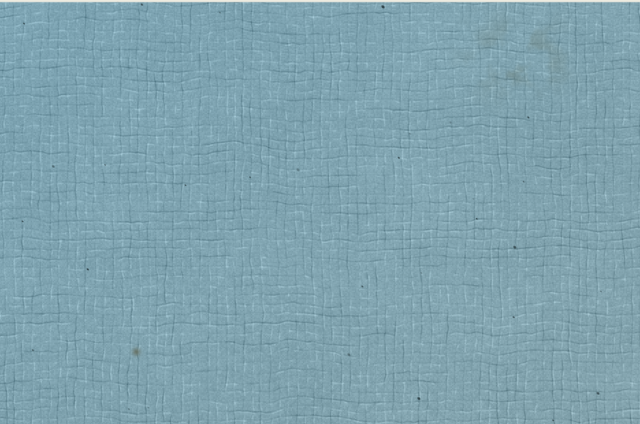
This texture is drawn by a Shadertoy shader. Its source:

```glsl
// Pale blue painted cloth: a soft woven grid of nearly straight, broken creases.
// Each crease is a thin dark groove with a beaded light lip; broad mottling,
// fine grain, faint brown stains and a few dark specks lie over the weave.

#define PAINT vec3(0.503, 0.643, 0.692)
#define STAIN vec3(0.45, 0.54, 0.53)
#define SPECK vec3(0.16, 0.23, 0.25)
#define EDGE vec3(0.93, 0.92, 0.88)
#define THREADS vec2(48.0, 45.0)
#define WAVER 0.012
#define GROOVE 0.080
#define LIP 0.070
#define GRAIN 0.062
#define SPECK_CELLS 6.0
#define SPECK_CHANCE 0.42
#define EDGE_HEIGHT 0.005

float hash(vec2 p) {
    return fract(sin(dot(p, vec2(127.1, 311.7))) * 43758.5453);
}

float noise(vec2 p) {
    vec2 cell = floor(p), f = fract(p);
    f = f * f * (3.0 - 2.0 * f);
    return mix(mix(hash(cell), hash(cell + vec2(1, 0)), f.x),
               mix(hash(cell + vec2(0, 1)), hash(cell + vec2(1, 1)), f.x), f.y);
}

float fbm(vec2 p) {
    float sum = 0.0, weight = 0.5;
    for (int i = 0; i < 4; i++) {
        sum += weight * noise(p);
        p = p * 2.03 + 17.0;
        weight *= 0.5;
    }
    return sum / 0.9375;
}

float bell(float d, float width) {
    return exp(-d * d / (width * width));
}

// Shade of one set of parallel creases; breaks sets how often they fade out
float creases(float across, float along, float seed, float breaks) {
    float id = floor(across);
    float lane = id * 7.0 + seed;
    float d = fract(across) - 0.5;
    d += 0.30 * (noise(vec2(along * 0.35, lane)) - 0.5);
    d += 0.16 * (noise(vec2(along * 1.3, lane + 3.0)) - 0.5);
    float run = smoothstep(0.25, 0.90, noise(vec2(along * 0.3 * breaks + 31.0, lane)));
    float dash = smoothstep(0.20, 0.80, noise(vec2(along * 1.6 * breaks + 83.0, lane)));
    float bead = smoothstep(0.40, 0.95, noise(vec2(along * 2.1 + 57.0, lane)));
    float groove = 0.12 + 0.45 * run + 0.45 * dash * (0.4 + run);
    return LIP * (0.12 + bead) * bell(d - 0.12, 0.10)
         - GROOVE * groove * bell(d + 0.05, 0.095);
}

// Scattered dark specks: coverage from the neighbouring cells
float specks(vec2 p, float pixel) {
    float cover = 0.0;
    vec2 home = floor(p * SPECK_CELLS);
    for (int y = -1; y <= 1; y++)
    for (int x = -1; x <= 1; x++) {
        vec2 cell = home + vec2(x, y);
        float present = step(hash(cell + 5.3), SPECK_CHANCE);
        vec2 centre = (cell + vec2(hash(cell + 1.7), hash(cell + 9.1))) / SPECK_CELLS;
        float size = mix(0.0014, 0.0038, pow(hash(cell + 3.9), 3.0));
        vec2 offset = p - centre;
        offset.x += 0.3 * offset.y;
        float dist = length(offset) - size;
        float dark = mix(0.3, 1.0, hash(cell + 6.2));
        cover = max(cover, present * dark * (1.0 - smoothstep(-pixel, pixel, dist)));
    }
    return cover;
}

void mainImage(out vec4 fragColor, in vec2 fragCoord) {
    vec2 p = fragCoord / iResolution.y;
    float aspect = iResolution.x / iResolution.y;
    float pixel = 1.0 / iResolution.y;

    // Gently bent weave: dashed uprights, longer level creases
    vec2 bend = vec2(fbm(p * vec2(3.0, 4.0) + 3.0), fbm(p * vec2(7.0, 3.0) + 41.0)) - 0.5;
    vec2 weave = (p + 2.0 * WAVER * bend * vec2(0.8, 1.4)) * THREADS;
    float region = fbm(p * 4.0 + 71.0);
    float shade = creases(weave.x, weave.y, 11.0, 1.3) * mix(0.55, 1.2, region);
    shade += creases(-weave.y, weave.x, 503.0, 0.7) * mix(1.2, 0.6, region);

    // Uneven paint and fine grain
    shade += 0.020 * (noise(weave * 0.9 + 13.0) - 0.5);
    shade += 0.045 * (fbm(p * 3.0 + 23.0) - 0.5);
    shade += GRAIN * (noise(p * 310.0) - 0.5);
    vec3 color = PAINT + shade;

    // Cooler upper left, greyer lower right
    float cool = 0.5 + 0.5 * (p.y - p.x / aspect);
    color += (cool - 0.5) * vec3(-0.012, 0.016, 0.036);

    // Brownish stains, one broad and one small
    float patchy = smoothstep(0.38, 0.72, fbm(p * 22.0 + 7.0));
    float broad = bell(length((p - vec2(0.81 * aspect, 0.86)) * vec2(0.8, 1.0)), 0.085);
    float small = bell(length(p - vec2(0.213 * aspect, 0.17)), 0.009);
    color = mix(color, STAIN + 0.7 * shade, 0.65 * broad * patchy);
    color = mix(color, STAIN * vec3(0.85, 0.76, 0.65), 0.75 * small);

    // Specks and the pale strip along the top
    color = mix(color, SPECK, specks(p, pixel));
    float strip = smoothstep(-pixel, pixel, p.y - 1.0 + EDGE_HEIGHT);
    color = mix(color, EDGE, strip);
    fragColor = vec4(clamp(color, 0.0, 1.0), 1.0);
}
```
